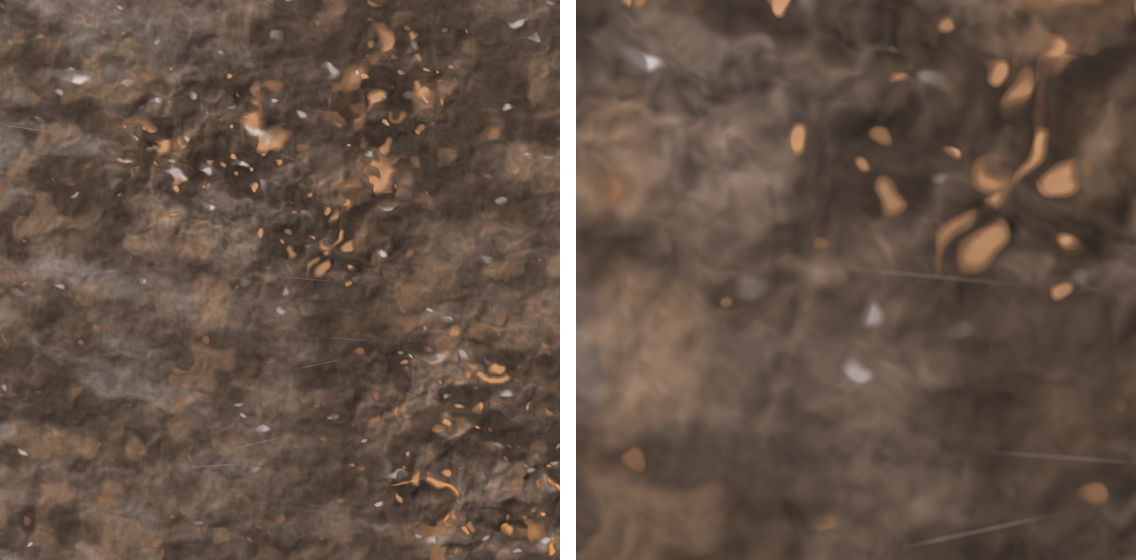
Left: the whole. Right: its middle third, enlarged.
Reproduce this texture procedurally as a Shadertoy shader.

```glsl
const vec3 SHADOW = vec3(0.20, 0.162, 0.138);
const vec3 EARTH = vec3(0.295, 0.242, 0.205);
const vec3 DUST = vec3(0.48, 0.400, 0.350);
const vec3 HAZE = vec3(0.56, 0.51, 0.48);
const vec3 TAN = vec3(0.57, 0.45, 0.355);
const vec3 RUST = vec3(0.53, 0.385, 0.28);
const vec3 COPPER = vec3(0.80, 0.60, 0.44);
const vec3 EMBER = vec3(0.92, 0.62, 0.36);
const vec3 GLINT = vec3(0.83, 0.80, 0.80);
const float VEIN_WIDTH = 0.085;
const float RELIEF = 1.1;
const float GRAIN = 0.07;
const int SCRATCHES = 6;
const vec2 LIGHT_STEP = vec2(-0.003, 0.004);

// Ore clusters: centre and radius
const vec3 CLUSTERS[5] = vec3[5](
    vec3(0.39, 0.72, 0.21), vec3(0.70, 0.82, 0.15), vec3(0.57, 0.62, 0.17),
    vec3(0.78, 0.27, 0.20), vec3(0.94, 0.08, 0.22));

float hash12(vec2 p) {
    vec3 q = fract(p.xyx * 0.1031);
    q += dot(q, q.yzx + 33.33);
    return fract((q.x + q.y) * q.z);
}
vec2 hash22(vec2 p) { return vec2(hash12(p), hash12(p + 57.3)); }

mat2 rotate(float a) { return mat2(cos(a), -sin(a), sin(a), cos(a)); }

float noise(vec2 p) {
    vec2 i = floor(p), f = fract(p);
    f = f * f * f * (f * (f * 6.0 - 15.0) + 10.0);
    return mix(mix(hash12(i), hash12(i + vec2(1, 0)), f.x),
               mix(hash12(i + vec2(0, 1)), hash12(i + vec2(1, 1)), f.x), f.y);
}

float fbm(vec2 p) {
    float sum = 0.0, gain = 0.5;
    for (int i = 0; i < 4; i++) {
        sum += gain * noise(p);
        p = rotate(0.6) * p * 2.03 + 11.7;
        gain *= 0.55;
    }
    return sum;
}

vec2 warp(vec2 p, float scale) {
    return vec2(noise(p * scale), noise(p * scale + 41.0)) - 0.5;
}

float oreDensity(vec2 p) {
    float d = 0.0;
    for (int i = 0; i < 5; i++)
        d = max(d, 1.0 - smoothstep(0.45, 1.15, length(p - CLUSTERS[i].xy) / CLUSTERS[i].z));
    return d;
}

// Scattered soft flecks on a tilted axis; stray is their share outside clusters
float flecks(vec2 p, float cells, float size, float stretch, float tilt, float stray, float share, float seed) {
    vec2 q = p * cells;
    float mark = 0.0;
    for (int k = 0; k < 9; k++) {
        vec2 id = floor(q) + vec2(k % 3, k / 3) - 1.0;
        vec2 r = hash22(id + seed);
        float chance = share * mix(stray, 1.0, oreDensity((id + r) / cells));
        vec2 d = rotate(tilt + r.x - 0.5) * (q - id - r);
        d.y *= stretch;
        float radius = size * mix(0.5, 1.0, hash12(id + seed + 91.0));
        float body = 1.0 - smoothstep(0.3, 1.0, length(d) / radius);
        mark = max(mark, step(hash12(id + seed + 23.0), chance) * body * mix(0.6, 1.0, r.y));
    }
    return mark;
}

float scratches(vec2 p) {
    float mark = 0.0;
    for (int i = 0; i < SCRATCHES; i++) {
        vec2 r = hash22(vec2(float(i) * 7.1, 3.7));
        vec2 d = rotate(0.4 * (r.y - 0.4)) * (p - hash22(vec2(float(i), 19.0)));
        float line = 1.0 - smoothstep(0.0005, 0.0022, abs(d.y));
        mark = max(mark, line * (1.0 - smoothstep(0.02, 0.055, abs(d.x))) * mix(0.4, 1.0, r.x));
    }
    return mark;
}

void mainImage(out vec4 fragColor, in vec2 fragCoord) {
    vec2 p = fragCoord / iResolution.y;
    vec2 bent = p + 0.014 * warp(p, 26.0) + 0.007 * warp(p, 70.0);
    float ore = oreDensity(p + 0.1 * warp(p, 9.0));
    float heat = 1.0 - smoothstep(0.08, 0.42, length(p - vec2(1.0, 0.02)));

    // Mottled ground, grey haze to the left, tan stains
    float ground = fbm(bent * vec2(10.0, 14.0));
    vec3 color = mix(EARTH, DUST, smoothstep(0.34, 0.9, ground));
    float smear = fbm(rotate(-0.2) * bent * vec2(6.0, 17.0) + 8.0);
    color = mix(color, HAZE, 0.75 * smoothstep(0.46, 0.8, smear) * (1.0 - smoothstep(0.0, 0.65, p.x)));
    float stain = smoothstep(0.52, 0.82, noise(bent * 25.0 + 31.0)) * smoothstep(0.35, 0.65, noise(p * 6.0 + 3.0));
    color = mix(color, TAN, 0.55 * stain);

    // Crumpled relief lit from the upper left
    float slope = fbm((bent + LIGHT_STEP) * 22.0) - fbm((bent - LIGHT_STEP) * 22.0);
    color *= 1.0 - RELIEF * mix(0.8, 1.6, ore) * slope;

    // Raised veins with dark hollows beside them
    vec2 v = rotate(0.7) * (bent + 0.03 * warp(p, 11.0)) * vec2(6.5, 10.0);
    float level = noise(v + 5.0) - 0.5;
    float broken = smoothstep(0.4, 0.6, noise(p * 13.0 + 63.0)) * ore;
    float crest = (1.0 - smoothstep(0.0, VEIN_WIDTH, abs(level))) * broken;
    float hollow = smoothstep(-0.32, -0.12, level) * (1.0 - smoothstep(-0.1, 0.0, level));
    float pits = smoothstep(0.5, 0.75, noise(bent * 21.0 + 7.0));
    color = mix(color, SHADOW, 0.7 * ore * max(hollow * broken, 0.8 * pits));

    // Copper flecks and metallic glints
    float nugget = flecks(bent, 17.0, 0.44, 1.4, 0.8, 0.3, 0.5, 3.0);
    float crumbs = flecks(bent, 36.0, 0.42, 1.3, -0.5, 0.3, 0.32, 71.0);
    float facets = mix(0.25, 1.0, smoothstep(0.25, 0.65, noise(bent * 58.0)));
    float corner = heat * smoothstep(0.5, 0.8, noise(bent * 19.0 + 77.0));
    float copper = max(max(crest, nugget), max(crumbs, corner)) * facets * mix(0.6, 1.0, max(ore, heat));
    color = mix(color, RUST, 0.8 * smoothstep(0.08, 0.45, copper));
    color = mix(color, mix(COPPER, EMBER, heat), 0.9 * smoothstep(0.4, 0.95, copper));
    float shine = flecks(bent, 14.0, 0.42, 2.2, -0.25, 0.25, 0.28, 137.0);
    shine = max(shine, 0.75 * flecks(bent, 30.0, 0.40, 1.6, -0.2, 0.4, 0.16, 211.0));
    color = mix(color, GLINT, shine * mix(0.3, 1.0, smoothstep(0.3, 0.65, noise(bent * 52.0 + 9.0))));

    // Fine scratches and grain
    color = mix(color, HAZE, 0.5 * scratches(p));
    color *= 1.0 + GRAIN * (noise(p * 150.0) + noise(p * 75.0 + 3.0) - 1.0);
    fragColor = vec4(color, 1.0);
}
```
